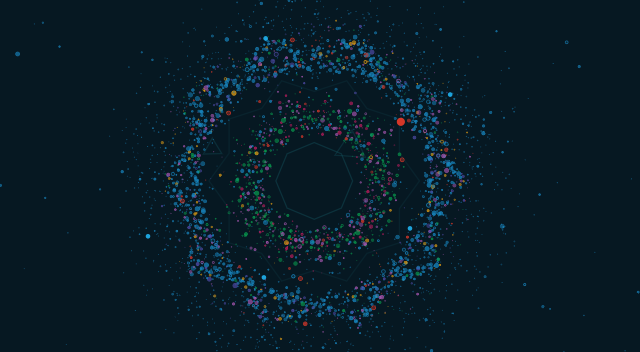
Reproduce this background procedurally as a Shadertoy shader.

```glsl
const float TAU = 6.2831853;
const vec3 NIGHT = vec3(0.025, 0.095, 0.135);
const vec3 TEAL = vec3(0.07, 0.33, 0.37);
const vec3 BLUE = vec3(0.09, 0.53, 0.76);
const vec3 CYAN = vec3(0.13, 0.73, 0.98);
const vec3 VIOLET = vec3(0.32, 0.30, 0.68);
const vec3 ORCHID = vec3(0.66, 0.34, 0.70);
const vec3 GREEN = vec3(0.03, 0.60, 0.30);
const vec3 MAGENTA = vec3(0.78, 0.11, 0.38);
const vec3 AMBER = vec3(0.90, 0.63, 0.08);
const vec3 SCARLET = vec3(0.88, 0.22, 0.16);

vec4 hash4(vec2 cell, float seed) {
    vec4 q = fract((cell.xyxy + 211.0 + seed * 17.3) * vec4(0.1031, 0.1030, 0.0973, 0.1099));
    q += dot(q, q.wzxy + 33.33);
    return fract((q.xxyz + q.yzzw) * q.zywx);
}

mat2 rotation(float a) {
    return mat2(cos(a), sin(a), -sin(a), cos(a));
}

// Signed distance to the edges of a regular polygon
float polygon(vec2 p, float sides, float radius, float turn) {
    float sector = TAU / sides;
    float a = mod(atan(p.y, p.x) - turn, sector) - 0.5 * sector;
    return length(p) * cos(a) - radius * cos(0.5 * sector);
}

float bell(float x, float width) {
    return exp(-x * x / (width * width));
}

// Density of the star, the inner ring and the outer halo
vec3 bands(vec2 p) {
    float r = length(p);
    float star = min(abs(polygon(p, 5.0, 0.415, 0.0)),
                     abs(polygon(p, 5.0, 0.415, TAU / 10.0)));
    float ring = bell(r - 0.180, 0.050) * smoothstep(0.11, 0.15, r);
    float halo = bell(r - 0.40, 0.13) * smoothstep(0.22, 0.34, r);
    return vec3(bell(star, 0.018), ring, halo);
}

vec3 outerColour(float h) {
    if (h < 0.71) return BLUE;
    if (h < 0.80) return VIOLET;
    if (h < 0.88) return ORCHID;
    if (h < 0.93) return AMBER;
    return h < 0.96 ? SCARLET : GREEN;
}

vec3 innerColour(float h) {
    if (h < 0.40) return GREEN;
    if (h < 0.60) return ORCHID;
    if (h < 0.78) return BLUE;
    if (h < 0.95) return MAGENTA;
    return h < 0.98 ? SCARLET : AMBER;
}

vec3 stroke(vec3 col, float dist, float strength) {
    float px = 1.0 / iResolution.y;
    return mix(col, TEAL, strength * (1.0 - smoothstep(0.0, 0.0006 + px, abs(dist))));
}

// Filled disc with a brighter rim; a low fill leaves mostly the rim
vec3 disc(vec3 col, vec2 p, float radius, vec3 tint, float fill, float alpha) {
    float px = 1.0 / iResolution.y;
    float d = length(p) - radius;
    float inside = 1.0 - smoothstep(-0.6 * px, 0.6 * px, d);
    float rim = smoothstep(-0.0018 - px, -0.0004, d);
    return mix(col, tint, alpha * inside * max(fill, rim));
}

// One jittered grid of dots, kept according to the band densities
vec3 scatter(vec3 col, vec2 p, float size, float seed, vec3 amount, vec2 radii, float alpha) {
    mat2 turn = rotation(seed * 0.73);
    vec2 q = turn * p / size;
    vec2 cell = floor(q);
    vec4 h = hash4(cell, seed);
    vec4 k = hash4(cell + 71.0, seed);
    float radius = mix(radii.x, radii.y, h.z * h.z);
    vec2 spot = cell + 0.5 + (h.xy - 0.5) * (1.0 - 2.0 * radius / size);
    vec2 centre = (spot * size) * turn;
    float r = length(centre);
    if (r < 0.115 || h.w > dot(amount, bands(centre))) return col;
    vec3 tint = r < 0.265 ? innerColour(k.x) : outerColour(k.x);
    if (r > 0.46) tint = BLUE;
    float fill = k.y < 0.16 ? 0.15 : 0.80;
    return disc(col, p - centre, radius, tint, fill, alpha * mix(0.65, 1.0, k.z));
}

// Rare large dots: solid cyan or dim scarlet
vec3 accents(vec3 col, vec2 p, float size, float seed) {
    vec2 cell = floor(p / size);
    vec4 h = hash4(cell, seed);
    vec2 centre = (cell + 0.2 + 0.6 * h.xy) * size;
    float r = length(centre);
    if (h.z > 0.22 || r < 0.23 || r > 0.50) return col;
    bool cool = h.w < 0.5;
    return disc(col, p - centre, 0.0065, cool ? CYAN : SCARLET, cool ? 1.0 : 0.45, 0.85);
}

void mainImage(out vec4 fragColor, in vec2 fragCoord) {
    vec2 p = (fragCoord - vec2(0.491, 0.486) * iResolution.xy) / iResolution.y;
    vec3 col = NIGHT;

    // Thin outlines
    float decagram = min(polygon(p, 5.0, 0.299, 0.0), polygon(p, 5.0, 0.299, TAU / 10.0));
    col = stroke(col, decagram, 0.18);
    col = stroke(col, polygon(p, 8.0, 0.109, 0.0), 0.42);
    col = stroke(col, polygon(p - vec2(0.104, 0.095), 3.0, 0.050, 1.5), 0.35);
    col = stroke(col, polygon(p - vec2(-0.289, 0.092), 3.0, 0.030, -0.5), 0.35);

    // Fine dust, then small and large dots
    for (float i = 1.0; i < 4.0; i++) {
        col = scatter(col, p, 0.013, i, vec3(0.12, 0.28, 0.16), vec2(0.0012, 0.0024), 0.6);
        col = scatter(col, p, 0.014, i + 4.0, vec3(0.32, 0.30, 0.025), vec2(0.0022, 0.0046), 0.92);
        col = scatter(col, p, 0.018, i + 8.0, vec3(0.40, 0.17, 0.004), vec2(0.0038, 0.0072), 0.92);
    }
    col = accents(col, p, 0.11, 5.0);
    col = disc(col, p - vec2(0.246, 0.168), 0.0115, SCARLET, 1.0, 0.95);
    fragColor = vec4(col, 1.0);
}
```
